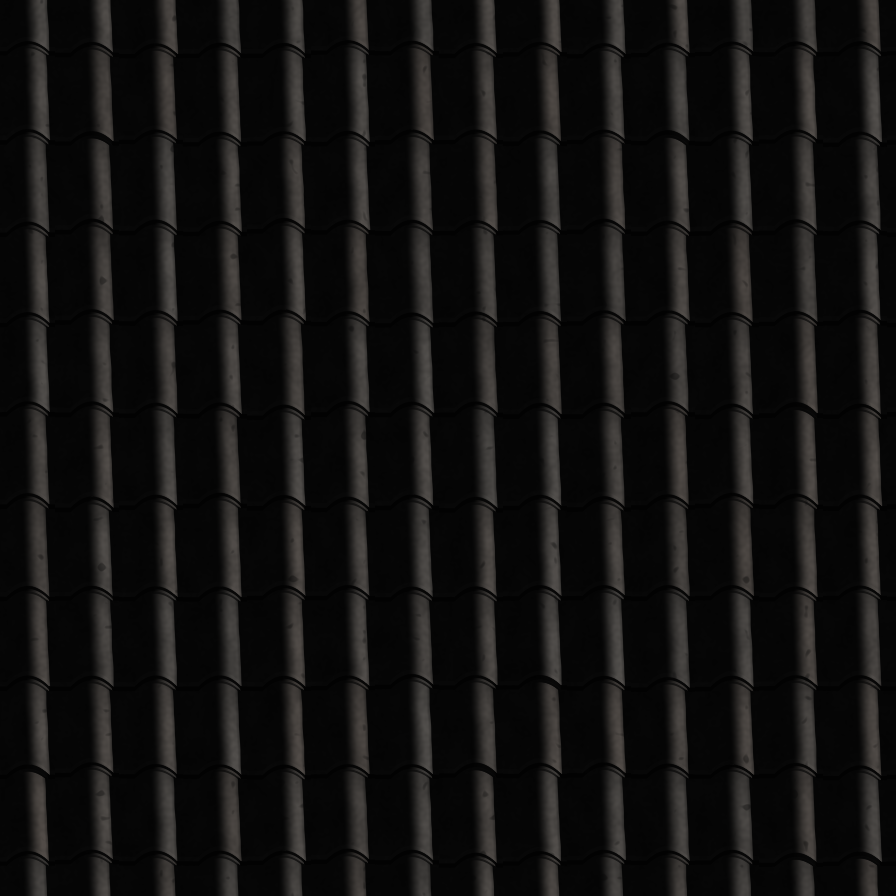
This texture is drawn by a Shadertoy shader. Its source:

```glsl
// Dark clay roof: 14 columns of tapered barrel tiles overlapping in 10 rows, lit from the right
float hash(vec2 p) {
    vec3 q = fract(vec3(p.xyx) * 0.1031);
    q += dot(q, q.yzx + 33.33);
    return fract((q.x + q.y) * q.z);
}

vec2 gradient(vec2 p) {
    float a = 6.2832 * hash(p);
    return vec2(cos(a), sin(a));
}

// Gradient noise, roughly -0.7 to 0.7
float noise(vec2 p) {
    vec2 i = floor(p), f = p - i;
    vec2 w = f * f * f * (f * (f * 6.0 - 15.0) + 10.0);
    vec2 e = vec2(1.0, 0.0);
    float low = mix(dot(gradient(i), f), dot(gradient(i + e), f - e), w.x);
    float high = mix(dot(gradient(i + e.yx), f - e.yx), dot(gradient(i + 1.0), f - 1.0), w.x);
    return mix(low, high, w.y);
}

// Soft-edged band covering a to b
float band(float a, float b, float soft, float x) {
    return smoothstep(a - soft, a + soft, x) * (1.0 - smoothstep(b - soft, b + soft, x));
}

void mainImage(out vec4 fragColor, in vec2 fragCoord) {
    vec2 uv = fragCoord / iResolution.xy;
    vec2 soft = vec2(14.0, 10.0) * 0.7 / iResolution.xy;

    // Column cell; the right edge of the barrel lies near 0.9
    float x = uv.x * 14.0 + 0.134;
    float column = mod(floor(x), 14.0);
    x = fract(x);

    // Row coordinate, bent so that each lip arches over the barrel
    float crown = x - 0.57;
    crown -= round(crown);
    float drop = 0.12 * min(crown * crown / 0.11, 1.0);
    float y = uv.y * 10.0 - 0.505 + drop;
    y += 0.045 * sin(6.2832 * (uv.y - 0.05));
    y += 0.05 * noise(vec2(column * 7.31 + 0.4, uv.y * 8.0));
    float up = fract(y);
    float lip = up - step(0.5, up);
    vec2 tile = vec2(column, mod(floor(y), 10.0));
    float tone = hash(tile + 3.7);
    float chip = step(0.93, hash(vec2(column, mod(floor(y + 0.5), 10.0)) + 41.0));

    // Barrel edge: narrow at the top, flared under the lip above
    float edge = 0.905 - 0.065 * up + 0.025 * (hash(tile + 17.0) - 0.5);
    edge += 0.045 * smoothstep(0.93, 0.95, up);
    edge += 0.012 * noise(vec2(column * 5.0, uv.y * 45.0));
    float u = edge - x;

    // Grazing light across the barrel
    float light = smoothstep(0.37, 0.10, u + 0.03 * (tone - 0.5));
    light *= 1.0 - 0.3 * smoothstep(0.06, 0.0, u);
    light *= smoothstep(-soft.x, soft.x, u);
    light *= 0.9 + 0.16 * tone;
    light *= 1.0 - 0.22 * smoothstep(0.55, 1.0, up);

    // Weathering: broad stains, fine grain and sparse pits
    float stain = noise(uv * vec2(48.0, 30.0));
    float grain = noise(uv * 170.0);
    light *= 1.0 + 0.16 * stain + 0.12 * grain;
    light *= 1.0 - 0.35 * smoothstep(0.38, 0.55, noise(uv * 75.0 + 9.0));

    // Overlap: deep gap, thin ring of the tile below, then its shadow
    light *= 1.0 - 0.9 * band(-0.034 - 0.05 * chip, 0.0, soft.y, lip);
    light *= 1.0 - 0.65 * band(-0.085, -0.06, soft.y, lip);
    light *= 1.0 + 0.08 * band(0.01, 0.04, soft.y, lip);

    // Shaded channel with a barely visible lip
    vec3 channel = vec3(0.02) * (1.0 + 0.35 * stain + 0.2 * grain);
    channel *= 1.0 - 0.6 * band(-0.05, 0.0, soft.y, lip);
    channel += 0.007 * band(0.0, 0.05, soft.y, lip);

    vec3 clay = mix(vec3(0.29, 0.28, 0.27), vec3(0.29, 0.27, 0.255), hash(tile + 71.0));
    fragColor = vec4(mix(channel, clay, clamp(light, 0.0, 1.1)), 1.0);
}
```
